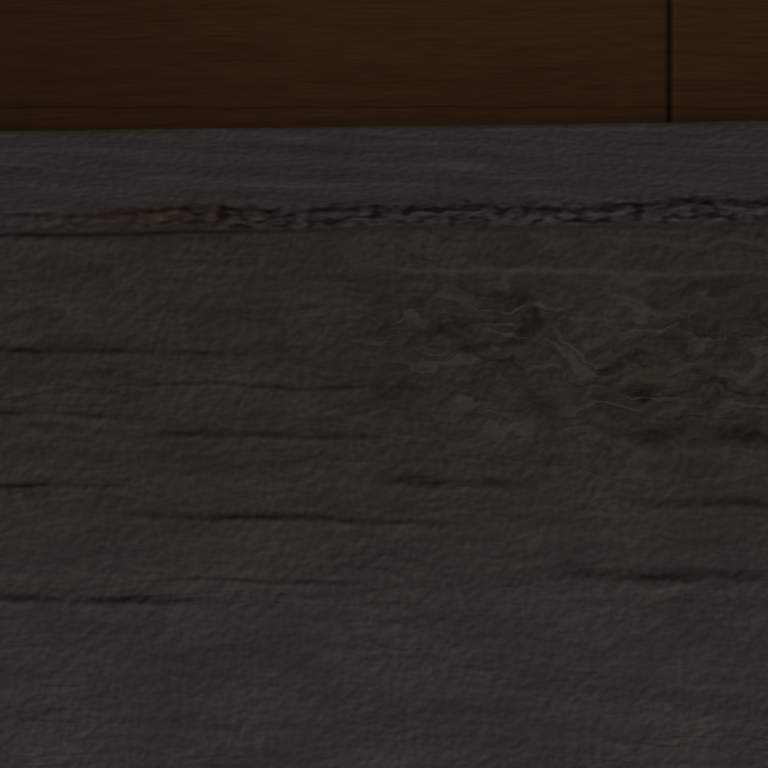
Give the GLSL for this texture, as a WebGL 2 fragment shader.

```glsl
#version 300 es
precision highp float;
// Dim weathered grey timber with knots and cracks below a brown panelled wall.
uniform vec2 u_resolution;
out vec4 fragColor;

const vec3 WALL = vec3(0.158, 0.099, 0.057);
const vec3 RIM = vec3(0.167, 0.156, 0.147);
const vec3 FACE_TOP = vec3(0.164, 0.152, 0.134);
const vec3 FACE_LOW = vec3(0.192, 0.174, 0.165);
const vec3 RUST = vec3(0.200, 0.140, 0.105);
const vec3 PALE = vec3(0.285, 0.260, 0.228);
const float WALL_EDGE = 0.829;   // height of the timber top at the left
const float WALL_SLOPE = 0.013;
const float SEAM_X = 0.870;
const float RELIEF = 0.125;      // strength of the fine bumps
const vec2 KNOT_A = vec2(0.625, 0.590);
const vec2 KNOT_B = vec2(0.836, 0.484);

// Cracks: centre x, centre y, half length, half thickness
const int CRACKS = 12;
const vec4 CRACK[CRACKS] = vec4[CRACKS](
  vec4(0.14, 0.543, 0.26, 0.0040), vec4(0.35, 0.497, 0.24, 0.0030),
  vec4(0.07, 0.460, 0.16, 0.0035), vec4(0.33, 0.433, 0.22, 0.0045),
  vec4(0.59, 0.373, 0.13, 0.0080), vec4(0.06, 0.367, 0.14, 0.0035),
  vec4(0.36, 0.325, 0.30, 0.0050), vec4(0.88, 0.249, 0.21, 0.0100),
  vec4(0.33, 0.243, 0.17, 0.0035), vec4(0.10, 0.220, 0.24, 0.0055),
  vec4(0.92, 0.432, 0.13, 0.0130), vec4(0.93, 0.345, 0.15, 0.0060));

vec2 gradientAt(vec2 cell) {
  vec3 h = fract(cell.xyx * vec3(0.1031, 0.1030, 0.0973));
  h += dot(h, h.yzx + 33.33);
  float angle = 6.2832 * fract((h.x + h.y) * h.z);
  return vec2(cos(angle), sin(angle));
}

float noise(vec2 p) {
  vec2 i = floor(p), f = p - i;
  vec2 w = f * f * f * (f * (f * 6.0 - 15.0) + 10.0);
  vec2 e = vec2(1.0, 0.0);
  float low = mix(dot(gradientAt(i), f), dot(gradientAt(i + e), f - e), w.x);
  float high = mix(dot(gradientAt(i + e.yx), f - e.yx), dot(gradientAt(i + 1.0), f - 1.0), w.x);
  return 1.4 * mix(low, high, w.y);
}

float fbm(vec2 p) {
  float sum = 0.0, gain = 0.55;
  for (int i = 0; i < 4; i++) {
    sum += gain * noise(p);
    p = p * 2.03 + 17.3;
    gain *= 0.5;
  }
  return sum;
}

float bell(float x, float width) { return exp(-x * x / (width * width)); }

// Lit slope of a fine bump field
float relief(vec2 p, vec2 scale) {
  vec2 q = p * scale + 0.9 * noise(p * 23.0);
  return noise(q) - noise(q + vec2(0.35, -0.45));
}

vec3 wallColor(vec2 p, float edge) {
  float grain = fbm(vec2(p.x * 5.0, p.y * 110.0 + noise(p * 4.0)));
  float fibre = noise(p * vec2(24.0, 310.0));
  vec3 color = WALL * (1.0 + 0.13 * grain + 0.09 * fibre);
  color *= 0.88 + 0.14 * smoothstep(0.0, 0.45, p.x) + 0.10 * smoothstep(0.85, 1.0, p.y);
  color *= 1.0 - 0.25 * bell(p.y - 0.860 - 0.004 * noise(vec2(p.x * 8.0, 2.0)), 0.002);
  color *= 1.0 - 0.62 * bell(p.x - SEAM_X - 0.001, 0.0042);
  color *= 1.0 + 0.12 * bell(p.x - SEAM_X - 0.009, 0.003);
  return color * (1.0 - 0.20 * bell(p.y - edge, 0.012));
}

vec3 rimColor(vec2 p) {
  float grain = fbm(vec2(p.x * 6.0, p.y * 65.0 + p.x * 3.0));
  float streak = smoothstep(0.2, 0.6, noise(vec2(p.x * 9.0, p.y * 110.0)));
  float bumps = relief(p, vec2(80.0, 190.0)) + 0.6 * relief(p, vec2(120.0, 240.0));
  return RIM * (1.0 + 0.22 * grain + 0.13 * streak + 0.75 * RELIEF * bumps);
}

vec3 faceColor(vec2 p) {
  vec2 a = (p - KNOT_A) / vec2(0.080, 0.052);
  vec2 b = (p - KNOT_B) / vec2(0.075, 0.042);
  float nearA = exp(-0.5 * dot(a, a)), nearB = exp(-0.5 * dot(b, b));
  float wobble = fbm(p * vec2(11.0, 17.0));
  float knotty = smoothstep(0.25, 0.62, p.x) * bell(p.y - 0.53, 0.14);

  // Grain lines part around both knots
  vec2 q = p;
  q.y += 0.040 * (nearA * a.y + nearB * b.y) + 0.050 * wobble * (0.15 + knotty);
  float grain = fbm(q * vec2(5.0, 34.0));
  float fibre = fbm(q * vec2(18.0, 100.0));
  float blotch = fbm(p * vec2(7.0, 11.0) + 4.0);
  vec3 color = mix(FACE_LOW, FACE_TOP, smoothstep(0.05, 0.58, p.y));
  float shade = 1.0 + 0.16 * grain + 0.10 * fibre + 0.13 * blotch;
  float bumps = relief(p, vec2(70.0, 90.0)) + 0.8 * relief(p + 3.0, vec2(125.0, 160.0));
  shade += RELIEF * bumps * (0.85 + 0.5 * blotch);
  shade -= knotty * 0.30 * smoothstep(0.0, 0.4, grain + 0.4 * fibre);

  // Rings and hollow of the knots
  float ringA = length(a) + 0.65 * wobble, ringB = length(b) + 0.60 * wobble;
  shade += 0.07 * sin(ringA * 13.0 + 2.0 * fibre) * nearA;
  shade -= 0.22 * bell(ringA - 0.72, 0.14) * smoothstep(-0.8, 0.6, a.x - a.y);
  shade -= 0.32 * bell(ringB, 0.48) + 0.11 * sin(ringB * 12.0) * nearB;

  // Long tapered cracks with ragged borders and a faint lit lower lip
  float ragged = noise(p * vec2(38.0, 60.0));
  for (int i = 0; i < CRACKS; i++) {
    vec4 c = CRACK[i];
    float along = (p.x - c.x) / c.z;
    float taper = smoothstep(0.0, 0.65, 1.0 - abs(along));
    float offset = p.y - c.y + 0.020 * (p.x - c.x) + 0.005 * noise(vec2(p.x * 9.0, c.y * 70.0));
    offset += 0.25 * c.w * ragged;
    float width = c.w * (0.65 + 0.35 * taper);
    float depth = taper * (0.8 + 0.5 * noise(vec2(p.x * 16.0, c.y * 90.0)));
    shade -= 0.33 * depth * bell(offset, width);
    shade += 0.06 * taper * bell(offset + 1.8 * width, width);
  }
  // Faint secondary checks scattered along the grain
  float checks = noise(q * vec2(4.5, 43.0) + 31.0);
  shade -= 0.15 * bell(checks - 0.32, 0.09) * smoothstep(-0.2, 0.3, blotch);
  color *= max(shade, 0.35);

  float lip = bell(ringB - 0.62, 0.12) * smoothstep(-0.1, 0.5, b.y);
  color = mix(color, mix(RUST, PALE, 0.55), 0.60 * lip);
  color = mix(color, RUST, 0.5 * bell(length(p - vec2(0.541, 0.473)), 0.006));
  float glint = smoothstep(0.12, 0.55, noise(q * vec2(14.0, 75.0) + 9.0));
  color = mix(color, PALE, glint * (0.30 * knotty + 0.05));
  float topStreak = bell(p.y - 0.646 + 0.012 * (p.x - 0.7) + 0.008 * wobble, 0.004);
  return mix(color, PALE, 0.28 * topStreak * smoothstep(0.45, 0.65, p.x));
}

void main() {
  vec2 p = gl_FragCoord.xy / u_resolution;
  float aa = 1.0 / u_resolution.y;
  float edge = WALL_EDGE + WALL_SLOPE * p.x + 0.0012 * noise(vec2(p.x * 9.0, 1.0));
  float foot = 0.694 + 0.014 * p.x + 0.004 * noise(vec2(p.x * 5.0, 6.0));
  float split = foot + 0.027 + 0.009 * noise(vec2(p.x * 6.0, 3.0));

  vec3 timber = mix(faceColor(p), rimColor(p), smoothstep(-0.006, 0.006, p.y - foot));

  // Rough torn band between the rim and the face
  float band = smoothstep(0.0, 0.008, p.y - foot) * (1.0 - smoothstep(0.0, 0.014, p.y - split));
  float rust = band * bell(p.x - 0.21, 0.15);
  timber = mix(timber, RUST * (0.85 + 0.4 * fbm(p * 45.0)), 0.55 * rust);
  float pits = smoothstep(-0.1, 0.6, noise(p * vec2(50.0, 130.0)) + 0.4 * noise(p * vec2(25.0, 90.0)));
  timber *= 1.0 - 0.48 * band * pits * smoothstep(0.08, 0.35, p.x);
  timber *= 1.0 + 0.25 * band * relief(p, vec2(55.0, 120.0));
  timber *= 1.0 - 0.38 * bell(p.y - split, 0.0035) * (0.75 + 0.6 * noise(p * 25.0));
  timber *= 1.0 - 0.42 * bell(p.y - foot, 0.0035) * (1.0 - 0.6 * smoothstep(0.2, 0.5, p.x));
  timber *= 1.0 - 0.15 * bell(p.y - edge, 0.004);

  vec3 color = mix(timber, wallColor(p, edge), smoothstep(-aa, aa, p.y - edge));
  fragColor = vec4(color, 1.0);
}
```
